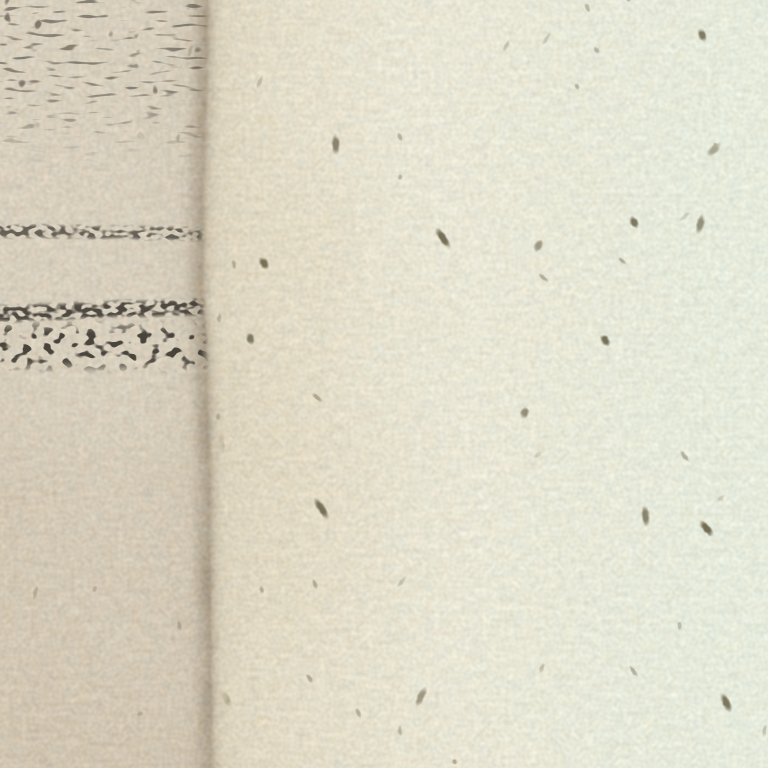
Give the GLSL for this texture, as a Shadertoy shader.

```glsl
// Aged paper: a dim left leaf with worn ink rows, a soft vertical fold,
// and a pale right leaf scattered with plant flecks. Gradient noise supplies
// the grain, fibres and broken ink; hashed cells place the flecks.

const vec3 LEAF_UPPER = vec3(0.845, 0.810, 0.740);
const vec3 LEAF_LOWER = vec3(0.815, 0.770, 0.690);
const vec3 PAPER_WARM = vec3(0.878, 0.845, 0.758);
const vec3 PAPER_CREAM = vec3(0.912, 0.904, 0.838);
const vec3 PAPER_COOL = vec3(0.900, 0.920, 0.860);
const vec3 FOLD_SHADE = vec3(0.640, 0.590, 0.510);
const vec3 INK = vec3(0.210, 0.195, 0.170);
const vec3 FLECK = vec3(0.400, 0.370, 0.270);

const float FOLD_X = 0.265;
const float FOLD_WIDTH = 0.013;
const float UPPER_ROW = 0.700;
const float LOWER_ROW = 0.592;
const float BLOT_ROW = 0.549;
const float FLECK_CELLS = 8.0;
const float FLECK_CHANCE = 0.38;
const float GRAIN = 0.060;

vec2 hash2(vec2 p) {
    vec3 q = fract(p.xyx * vec3(0.1031, 0.1030, 0.0973));
    q += dot(q, q.yzx + 33.33);
    return fract((q.xx + q.yz) * q.zy);
}

float cornerSlope(vec2 cell, vec2 corner, vec2 f) {
    return dot(hash2(cell + corner + 50.0) * 2.0 - 1.0, f - corner);
}

float gradientNoise(vec2 p) {
    vec2 cell = floor(p), f = fract(p);
    vec2 u = f * f * f * (f * (f * 6.0 - 15.0) + 10.0);
    float low = mix(cornerSlope(cell, vec2(0, 0), f), cornerSlope(cell, vec2(1, 0), f), u.x);
    float high = mix(cornerSlope(cell, vec2(0, 1), f), cornerSlope(cell, vec2(1, 1), f), u.x);
    return mix(low, high, u.y);
}

// Soft horizontal band around a height
float band(float y, float center, float halfHeight) {
    return 1.0 - smoothstep(halfHeight * 0.5, halfHeight * 1.3, abs(y - center));
}

// Signed distance across the fold, which bows left above the middle
float foldDistance(vec2 uv) {
    float bow = (uv.y - 0.68) / 0.17;
    float wobble = 0.003 * gradientNoise(vec2(3.0, uv.y * 9.0));
    return uv.x - (FOLD_X - 0.008 * exp(-bow * bow) + 0.005 * (1.0 - uv.y) + wobble);
}

vec3 paperColor(vec2 uv, float d) {
    float cloud = gradientNoise(uv * 4.0 + 7.0) + 0.5 * gradientNoise(uv * 11.0);
    vec3 left = mix(LEAF_LOWER, LEAF_UPPER, smoothstep(0.0, 0.75, uv.y + uv.x * 0.6 + cloud * 0.2));
    float spread = 0.34 + 0.10 * (1.0 - uv.y);
    vec3 right = mix(PAPER_WARM, PAPER_CREAM, smoothstep(-0.02, spread, d + cloud * 0.08));
    right = mix(right, PAPER_COOL, smoothstep(0.60, 0.98, uv.x + cloud * 0.12));
    return mix(left, right, smoothstep(-0.006, 0.012, d));
}

float foldShadow(vec2 uv, float d) {
    float core = d / FOLD_WIDTH;
    float crease = (d - 0.004) / 0.004;
    float wear = 0.85 + 0.5 * gradientNoise(vec2(uv.x * 40.0, uv.y * 14.0));
    float halo = 0.20 * exp(-abs(d) / 0.028);
    return clamp(0.58 * exp(-core * core) * wear + 0.18 * exp(-crease * crease) + halo, 0.0, 1.0);
}

// Worn rows, clustered blots and faint dashes on the left leaf
float inkCover(vec2 uv, float d) {
    float coarse = gradientNoise(uv * vec2(72.0, 88.0));
    float fine = gradientNoise(uv * vec2(105.0, 160.0) + 19.0);
    float drift = 0.004 * gradientNoise(vec2(uv.x * 22.0, 5.0));
    float upper = band(uv.y + drift, UPPER_ROW - 0.018 * uv.x, 0.009);
    upper *= 0.70 * smoothstep(-0.12, 0.22, fine);
    float lower = band(uv.y + drift, LOWER_ROW + 0.032 * uv.x, 0.011);
    lower *= 0.85 * smoothstep(-0.16, 0.18, fine + 0.4 * coarse);
    float blots = band(uv.y, BLOT_ROW, 0.030) * 0.88 * smoothstep(0.06, 0.26, coarse + 0.3 * fine);
    float dashes = gradientNoise(uv * vec2(38.0, 165.0) + 31.0);
    dashes = 0.50 * smoothstep(0.14, 0.42, dashes) * smoothstep(0.76, 0.90, uv.y);
    float smudges = 0.55 * smoothstep(0.34, 0.52, gradientNoise(uv * 52.0 + 11.0));
    smudges *= smoothstep(0.80, 0.88, uv.y);
    float leaf = 1.0 - smoothstep(-0.004, 0.010, d);
    return leaf * max(max(max(upper, lower), blots), max(dashes, smudges));
}

// One possible tilted fleck in each cell
float fleckCover(vec2 uv, float scale, float chance, float size) {
    vec2 cell = floor(uv * scale);
    vec2 pick = hash2(cell + scale * 3.0);
    vec2 center = (cell + 0.25 + 0.5 * hash2(cell + 71.0)) / scale;
    float tilt = (pick.y - 0.5) * 1.8;
    vec2 p = mat2(cos(tilt), -sin(tilt), sin(tilt), cos(tilt)) * (uv - center);
    p += 0.0015 * gradientNoise(uv * 160.0);
    float stretch = mix(1.1, 3.0, hash2(cell + 13.0).x);
    float r = length(p / vec2(size, size * stretch));
    return step(pick.x, chance) * (1.0 - smoothstep(0.45, 1.35, r)) * mix(0.45, 0.95, pick.y);
}

void mainImage(out vec4 fragColor, in vec2 fragCoord) {
    vec2 uv = fragCoord / iResolution.xy;
    float d = foldDistance(uv);
    vec3 color = mix(paperColor(uv, d), FOLD_SHADE, foldShadow(uv, d));

    // Grain, slight colour mottling and horizontal fibres
    float grain = gradientNoise(uv * 175.0) + 0.6 * gradientNoise(uv * 80.0 + 5.0);
    float fibres = gradientNoise(uv * vec2(28.0, 150.0) + 43.0);
    float tint = gradientNoise(uv * 60.0 + 90.0);
    color += GRAIN * grain + 0.030 * fibres + 0.020 * tint * vec3(1.0, 0.0, -1.0);

    // Flecks, sparse and large, then tiny and pale
    float rightLeaf = smoothstep(0.01, 0.05, d);
    float flecks = fleckCover(uv, FLECK_CELLS, FLECK_CHANCE, 0.0048) * rightLeaf;
    flecks = max(flecks, 0.45 * fleckCover(uv + 0.03, 17.0, 0.16, 0.0028));
    color = mix(color, FLECK, flecks);

    color = mix(color, INK, inkCover(uv, d));
    fragColor = vec4(clamp(color, 0.0, 1.0), 1.0);
}
```
